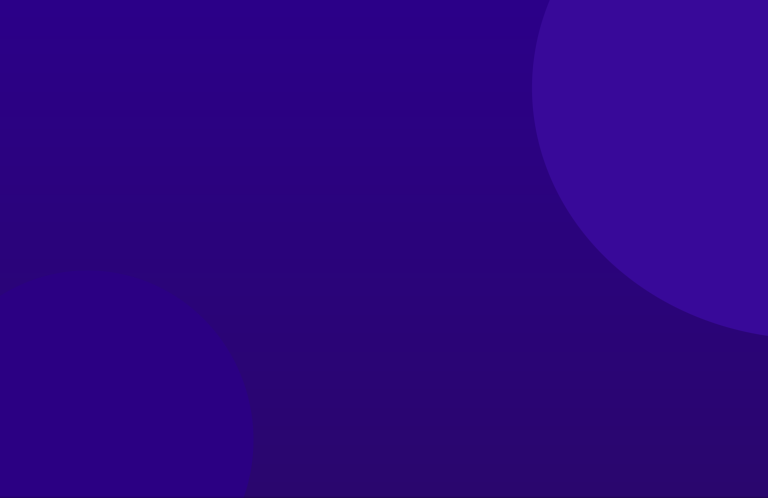
Give the GLSL for this background, as a WebGL 1 fragment shader.

```glsl
precision highp float;
// Deep violet backdrop: a vertical gradient with two large flat ellipses,
// a bright one off the upper right corner and a dim one at the lower left.
// Each ellipse is an approximate distance field, smoothed over one pixel.

uniform vec2 u_resolution;

const vec3 TOP_VIOLET = vec3(0.169, 0.000, 0.535);
const vec3 BOTTOM_VIOLET = vec3(0.163, 0.025, 0.430);
const vec3 BRIGHT_VIOLET = vec3(0.220, 0.035, 0.600);
const vec3 DIM_VIOLET = vec3(0.167, 0.000, 0.515);

// Approximate signed distance to an axis-aligned ellipse
float ellipseDistance(vec2 p, vec2 center, vec2 radii) {
  vec2 d = p - center;
  float scaled = length(d / radii);
  float slope = length(d / (radii * radii));
  return scaled * (scaled - 1.0) / max(slope, 0.0001);
}

// Coverage of a shape, with an edge of the given width
float coverage(float dist, float width) {
  return 1.0 - smoothstep(-0.5 * width, 0.5 * width, dist);
}

void main() {
  // Units of the canvas height
  vec2 p = gl_FragCoord.xy / u_resolution.y;
  float pixel = 1.0 / u_resolution.y;

  // Background gradient
  vec3 color = mix(BOTTOM_VIOLET, TOP_VIOLET, p.y);

  // Ellipses
  float bright = ellipseDistance(p, vec2(1.6305, 0.8233), vec2(0.5622, 0.504));
  float dim = ellipseDistance(p, vec2(0.1757, 0.1165), vec2(0.3333, 0.3404));
  color = mix(color, BRIGHT_VIOLET, coverage(bright, 1.5 * pixel));
  color = mix(color, DIM_VIOLET, coverage(dim, 1.5 * pixel));

  // Faint dark line along the lower border
  color *= mix(0.8, 1.0, smoothstep(0.0, 0.005, p.y));

  gl_FragColor = vec4(color, 1.0);
}
```
